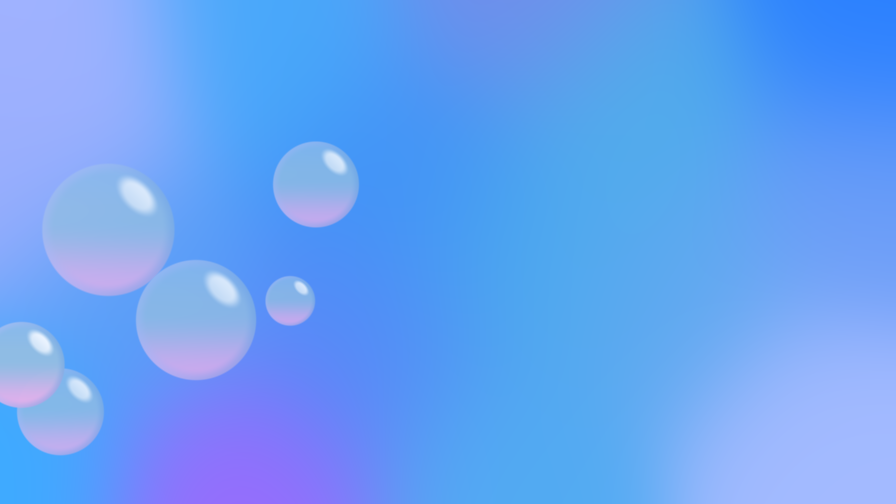
Write a WebGL 2 fragment shader that draws this background.

```glsl
#version 300 es
precision highp float;

uniform vec2 u_resolution;
out vec4 fragColor;

// Colour field: soft sites in units of the canvas height
const float FIELD_SOFTNESS = 0.23;
const int SITE_COUNT = 16;
const vec2 SITE_POS[SITE_COUNT] = vec2[](
    vec2(0.10, 0.87), vec2(0.02, 0.66), vec2(0.56, 0.93), vec2(0.81, 0.65),
    vec2(1.03, 1.02), vec2(1.26, 0.79), vec2(1.05, 0.49), vec2(1.72, 0.94),
    vec2(1.70, 0.61), vec2(1.63, 0.13), vec2(1.31, 0.42), vec2(1.00, 0.06),
    vec2(0.49, 0.01), vec2(0.00, 0.07), vec2(0.72, 0.32), vec2(0.28, 0.42));
const vec3 SITE_COLOR[SITE_COUNT] = vec3[](
    vec3(0.63, 0.70, 1.00), vec3(0.60, 0.68, 0.99), vec3(0.28, 0.66, 0.98),
    vec3(0.25, 0.57, 0.97), vec3(0.45, 0.55, 0.92), vec3(0.31, 0.68, 0.92),
    vec3(0.29, 0.67, 0.93), vec3(0.16, 0.50, 1.00), vec3(0.43, 0.62, 0.97),
    vec3(0.64, 0.73, 1.00), vec3(0.38, 0.66, 0.94), vec3(0.32, 0.67, 0.95),
    vec3(0.60, 0.42, 0.99), vec3(0.24, 0.67, 1.00), vec3(0.33, 0.54, 0.97),
    vec3(0.34, 0.62, 0.97));

// Bubbles, back to front: centre, radius, opacity
const int BUBBLE_COUNT = 6;
const vec4 BUBBLES[BUBBLE_COUNT] = vec4[](
    vec4(0.215, 0.544, 0.132, 0.80), vec4(0.389, 0.365, 0.120, 0.80),
    vec4(0.627, 0.634, 0.086, 0.80), vec4(0.576, 0.403, 0.050, 0.80),
    vec4(0.120, 0.183, 0.087, 0.80), vec4(0.043, 0.276, 0.086, 0.97));
const vec3 BUBBLE_TOP = vec3(0.54, 0.73, 0.92);
const vec3 BUBBLE_MIDDLE = vec3(0.57, 0.74, 0.89);
const vec3 BUBBLE_BOTTOM = vec3(0.88, 0.69, 0.92);
const vec3 RIM_LIGHT = vec3(0.70, 0.74, 0.98);
const vec3 RIM_SHADE = vec3(0.42, 0.62, 0.88);
const vec3 GLINT_COLOR = vec3(0.93, 0.96, 1.00);
const vec2 GLINT_POS = vec2(0.43, 0.51);
const vec2 GLINT_SIZE = vec2(0.38, 0.22);

// Weighted blend of all colour sites
vec3 colorField(vec2 p) {
    vec3 sum = vec3(0.0);
    float total = 0.0;
    for (int i = 0; i < SITE_COUNT; i++) {
        vec2 d = (p - SITE_POS[i]) / FIELD_SOFTNESS;
        float weight = exp(-dot(d, d));
        sum += weight * SITE_COLOR[i];
        total += weight;
    }
    return sum / total;
}

// Tilted elliptical reflection, in units of the bubble radius
float glint(vec2 q) {
    vec2 d = q - GLINT_POS;
    vec2 tilted = vec2(d.x - d.y, d.x + d.y) * sqrt(0.5);
    float fade = mix(0.72, 1.0, smoothstep(-0.2, 0.15, tilted.y));
    return fade * (1.0 - smoothstep(0.55, 1.1, length(tilted / GLINT_SIZE)));
}

vec3 addBubble(vec3 base, vec2 p, vec4 bubble, float pixel) {
    vec2 q = (p - bubble.xy) / bubble.z;
    float dist = length(q);
    float edge = max(1.5 * pixel / bubble.z, 0.025);
    float cover = 1.0 - smoothstep(1.0 - edge, 1.0 + 0.5 * edge, dist);

    // Body shading from pink below to pale blue above
    vec3 body = mix(BUBBLE_BOTTOM, BUBBLE_MIDDLE, smoothstep(-0.9, 0.15, q.y));
    body = mix(body, BUBBLE_TOP, smoothstep(0.2, 1.0, q.y));

    // Thin rim, lit on the upper left and shaded on the right
    float rim = smoothstep(0.80, 1.0, dist);
    float facing = smoothstep(-0.6, 0.8, dot(q, normalize(vec2(1.0, -0.3))));
    body = mix(body, mix(RIM_LIGHT, RIM_SHADE, facing), 0.45 * rim);

    vec3 color = mix(base, body, bubble.w);
    color = mix(color, GLINT_COLOR, glint(q) * bubble.w);
    return mix(base, color, cover);
}

void main() {
    float pixel = 1.0 / u_resolution.y;
    vec2 p = gl_FragCoord.xy * pixel;
    vec3 color = colorField(p);
    for (int i = 0; i < BUBBLE_COUNT; i++) {
        color = addBubble(color, p, BUBBLES[i], pixel);
    }
    fragColor = vec4(color, 1.0);
}
```
